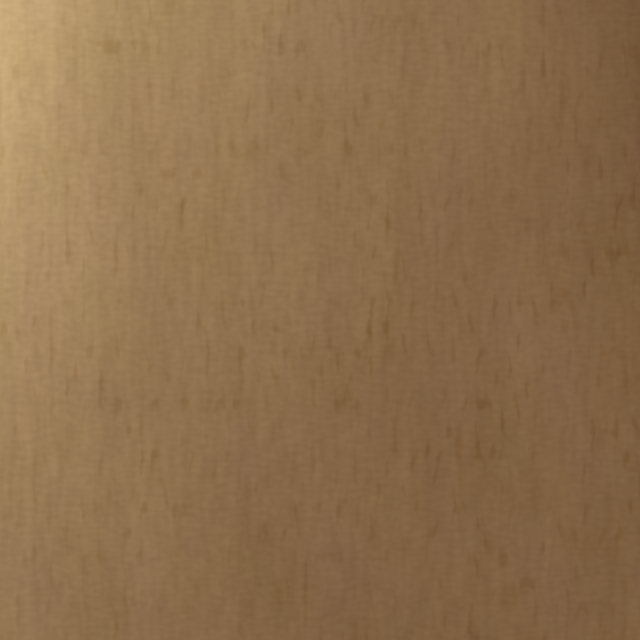
Give the GLSL for this texture, as a WebGL 1 fragment shader.

```glsl
precision highp float;

uniform vec2 u_resolution;

vec2 gradientAt(vec2 cell) {
  float angle = 6.2832 * fract(sin(dot(cell, vec2(127.1, 311.7))) * 43758.55);
  return vec2(cos(angle), sin(angle));
}

// Gradient noise, roughly -0.7 to 0.7
float noise(vec2 p) {
  vec2 cell = floor(p);
  vec2 f = p - cell;
  vec2 blend = f * f * f * (f * (f * 6.0 - 15.0) + 10.0);
  float low = mix(dot(gradientAt(cell), f),
                  dot(gradientAt(cell + vec2(1.0, 0.0)), f - vec2(1.0, 0.0)), blend.x);
  float high = mix(dot(gradientAt(cell + vec2(0.0, 1.0)), f - vec2(0.0, 1.0)),
                   dot(gradientAt(cell + 1.0), f - 1.0), blend.x);
  return mix(low, high, blend.y);
}

// Soft light from the upper left, fading into a darker upper right corner
float lighting(vec2 uv) {
  float glow = mix(0.11, 0.32, pow(uv.y, 1.3)) * exp(-2.15 * uv.x);
  float corner = smoothstep(0.75, 1.05, uv.x) * smoothstep(0.4, 1.0, uv.y);
  return glow - 0.055 * corner;
}

// Crossed threads: long vertical bands, short vertical and fine horizontal fibres
float weave(vec2 uv) {
  float bands = noise(uv * vec2(24.0, 2.5) + 7.3);
  float warp = noise(uv * vec2(85.0, 18.0) + 31.7);
  float weft = noise(uv * vec2(40.0, 130.0) + 53.1);
  float grain = noise(uv * vec2(100.0, 115.0) + 11.9);
  return 0.017 * bands + 0.022 * warp + 0.018 * weft + 0.015 * grain;
}

// Sparse dark slubs, stretched along the vertical threads
float slubs(vec2 uv) {
  vec2 bent = uv + vec2(0.0015 * noise(uv * vec2(60.0, 90.0)), 0.0);
  float fine = smoothstep(0.15, 0.58, noise(bent * vec2(78.0, 25.0) + 83.3));
  float coarse = smoothstep(0.2, 0.6, noise(bent * vec2(50.0, 13.0) + 19.6));
  float patches = smoothstep(-0.35, 0.35, noise(uv * vec2(7.0, 5.0) + 41.2));
  return (0.75 * fine + 0.5 * coarse) * mix(0.4, 1.0, patches);
}

void main() {
  vec2 uv = gl_FragCoord.xy / u_resolution;
  float light = lighting(uv);
  float tone = light + 0.022 * noise(uv * vec2(5.0, 3.5) + 2.4);
  tone += weave(uv) * (0.8 + 2.0 * max(light, 0.0));

  // Brown cloth, brightening towards pale tan
  vec3 shade = vec3(0.473, 0.356, 0.243);
  vec3 color = shade + tone * vec3(1.0, 0.99, 0.76);

  // Slubs absorb more blue, so they read as warm brown
  color -= slubs(uv) * vec3(0.046, 0.052, 0.062);

  // Faint drift between yellowish and pinkish cloth
  float drift = noise(uv * vec2(11.0, 6.0) + 67.8);
  color += drift * vec3(0.004, -0.004, 0.016);

  gl_FragColor = vec4(color, 1.0);
}
```
